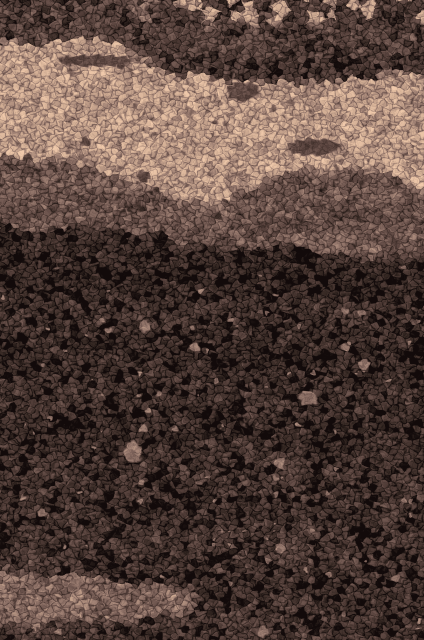
Give the GLSL for this texture, as a Shadertoy shader.

```glsl
// Layered volcanic soil: a pale sand seam over grey ash and dark, pitted gravel.
// Strata curves set a tone per grain, cellular noise at three scales cuts the
// grains and cracks, and a colour ramp turns the final tone into earth colours.

const float UPPER_TONE = 0.49;
const float ASH_TONE = 0.64;
const float SAND_TONE = 1.00;
const float GRAVEL_TONE = 0.345;
const float LENS_TONE = 0.75;
const float STONE_TONE = 0.78;
const float DARK_STONE_TONE = 0.50;
const float COARSE_GRAINS = 58.0;   // cells per canvas height
const float MEDIUM_GRAINS = 112.0;
const float FINE_GRAINS = 225.0;
const float CRACK_DEPTH = 0.27;
const float PIT_SHARE = 0.17;
const vec2 GRAIN_STRETCH = vec2(0.82, 1.0);

vec3 hash3(vec2 p) {
    vec3 q = fract(p.xyx * vec3(0.1031, 0.1030, 0.0973));
    q += dot(q, q.yxz + 33.33);
    return fract((q.xxy + q.yzz) * q.zyx);
}

// Cellular noise: xy = grain centre, z = grain value, w = gap to the next grain
vec4 grains(vec2 p, float scale) {
    vec2 g = p * GRAIN_STRETCH * scale;
    vec2 cell = floor(g);
    float near = 9.0, second = 9.0, value = 0.0;
    vec2 centre = g;
    for (int j = -1; j <= 1; j++)
    for (int i = -1; i <= 1; i++) {
        vec2 id = cell + vec2(i, j);
        vec3 h = hash3(id + scale);
        vec2 site = id + h.xy;
        float d = distance(g, site);
        if (d < near) {
            second = near;
            near = d;
            centre = site;
            value = h.z;
        } else second = min(second, d);
    }
    return vec4(centre / (GRAIN_STRETCH * scale), value, second - near);
}

float crack(float gap) { return 1.0 - smoothstep(0.02, 0.24, gap); }

float bump(float x, float centre, float width) {
    float k = (x - centre) / width;
    return exp(-k * k);
}

float blob(vec2 p, vec2 centre, vec2 radii) {
    return 1.0 - smoothstep(0.85, 1.1, length((p - centre) / radii));
}

// Sparse round stones, one possible stone in each square cell
float scatter(vec2 p, float scale, float share, float seed) {
    vec2 g = p * scale, id = floor(g);
    vec3 h = hash3(id + seed);
    vec2 offset = fract(g) - 0.5 - (h.xy - 0.5) * 0.3;
    float radius = mix(0.14, 0.34, h.x);
    return step(1.0 - share, h.z) * (1.0 - smoothstep(radius - 0.06, radius + 0.04, length(offset)));
}

float below(float depth, float edge) { return smoothstep(-0.004, 0.004, depth - edge); }

// Tone of the strata; p.y is depth from the top, y returned is the sand mask
vec2 strata(vec2 p) {
    float x = p.x;
    float d = p.y + 0.004 * sin(x * 61.0 + 2.0 * sin(x * 23.0)) + 0.002 * sin(x * 173.0);
    float sandTop = mix(0.066, 0.117, smoothstep(0.18, 0.27, x)) + 0.014 * bump(x, 0.44, 0.10);
    float sandEnd = 0.25 + 0.055 * bump(x, 0.31, 0.10)
                  + 0.015 * smoothstep(0.08, 0.15, x) + 0.035 * smoothstep(0.58, 0.67, x);
    float ashEnd = 0.352 + 0.048 * smoothstep(0.0, 0.58, x) + 0.007 * sin(x * 24.0);

    float upper = UPPER_TONE - 0.07 * smoothstep(0.08, 0.11, d);
    float ash = ASH_TONE + 0.03 * sin(d * 90.0 + x * 9.0);
    float bands = 0.025 * sin((d - 0.59) * 52.4 + 0.6 * sin(x * 7.0));
    float gravel = GRAVEL_TONE + bands + 0.05 * smoothstep(0.56, 0.85, d)
                 - 0.03 * bump(d, 0.41, 0.04);
    float inSand = below(d, sandTop) * (1.0 - below(d, sandEnd));
    float tone = mix(upper, ash, below(d, sandEnd));
    tone = mix(tone, gravel, below(d, ashEnd));
    tone = mix(tone, SAND_TONE, inSand);

    // Pale lens tapering to the right near the base
    float halfWidth = 0.037 * sqrt(max(0.0, 1.0 - x / 0.32));
    float lens = 1.0 - smoothstep(halfWidth, halfWidth + 0.014, abs(d - 0.938));
    tone = mix(tone, LENS_TONE, lens * (1.0 - smoothstep(0.29, 0.32, x)));
    return vec2(tone, inSand);
}

vec3 earth(float tone) {
    float k = clamp(tone, 0.0, 1.2) * 5.0;
    vec3 c = mix(vec3(0.07, 0.04, 0.04), vec3(0.20, 0.15, 0.13), clamp(k, 0.0, 1.0));
    c = mix(c, vec3(0.32, 0.24, 0.22), clamp(k - 1.0, 0.0, 1.0));
    c = mix(c, vec3(0.46, 0.36, 0.33), clamp(k - 2.0, 0.0, 1.0));
    c = mix(c, vec3(0.62, 0.50, 0.45), clamp(k - 3.0, 0.0, 1.0));
    c = mix(c, vec3(0.82, 0.68, 0.58), clamp(k - 4.0, 0.0, 1.0));
    return mix(c, vec3(0.94, 0.79, 0.67), clamp(k - 5.0, 0.0, 1.0));
}

vec3 ground(vec2 p) {
    // Uneven outlines
    p += 0.0016 * sin(p.yx * vec2(310.0, 270.0) + 3.0 * sin(p * vec2(173.0, 211.0)));
    vec4 coarse = grains(p, COARSE_GRAINS);
    vec4 medium = grains(p, MEDIUM_GRAINS);
    vec4 fine = grains(p, FINE_GRAINS);
    vec2 layer = strata(medium.xy);
    float tone = layer.x;

    // Dark stones in the sand, pale pebbles along the top
    float darkStone = scatter(p, 34.0, 0.05, 7.0) * layer.y;
    darkStone = max(darkStone, blob(p, vec2(0.49, 0.230), vec2(0.043, 0.013)));
    darkStone = max(darkStone, blob(p, vec2(0.38, 0.143), vec2(0.026, 0.015)));
    darkStone = max(darkStone, blob(p, vec2(0.15, 0.095), vec2(0.060, 0.009)));
    tone = mix(tone, DARK_STONE_TONE, darkStone);
    float pebbleZone = smoothstep(0.17, 0.32, p.x) * (1.0 - smoothstep(0.025, 0.05, p.y));
    tone = mix(tone, 0.95, pebbleZone * smoothstep(0.70, 0.74, coarse.z));

    // Pale stones in the gravel
    float stone = max(scatter(p, 38.0, 0.045, 3.0), scatter(p, 85.0, 0.025, 19.0));
    stone *= smoothstep(0.40, 0.43, p.y);
    stone = max(stone, blob(p, vec2(0.208, 0.707), vec2(0.014, 0.017)));
    stone = max(stone, blob(p, vec2(0.482, 0.622), vec2(0.015, 0.012)));
    tone = mix(tone, STONE_TONE, stone);

    // Grain values, cracks and open pits
    float solid = max(stone, darkStone);
    float rough = 1.0 - 0.7 * solid;
    tone += rough * (0.13 * (coarse.z - 0.5) + 0.20 * (medium.z - 0.5)) + 0.17 * (fine.z - 0.5);
    tone -= rough * (CRACK_DEPTH * crack(medium.w) + 0.07 * crack(coarse.w)) + 0.09 * crack(fine.w);
    float pit = 1.0 - smoothstep(PIT_SHARE - 0.03, PIT_SHARE + 0.03, medium.z);
    tone -= 0.25 * pit * rough * (1.0 - smoothstep(0.42, 0.60, layer.x));
    tone += 0.9 * dot(medium.xy - p, vec2(6.0, 9.0)) * rough;   // light from above
    return earth(tone);
}

void mainImage(out vec4 fragColor, in vec2 fragCoord) {
    vec3 sum = vec3(0.0);
    for (int s = 0; s < 4; s++) {   // four samples smooth the grain edges
        vec2 at = fragCoord + vec2(s % 2, s / 2) * 0.5 - 0.25;
        sum += ground(vec2(at.x, iResolution.y - at.y) / iResolution.y);
    }
    fragColor = vec4(sum * 0.25, 1.0);
}
```
